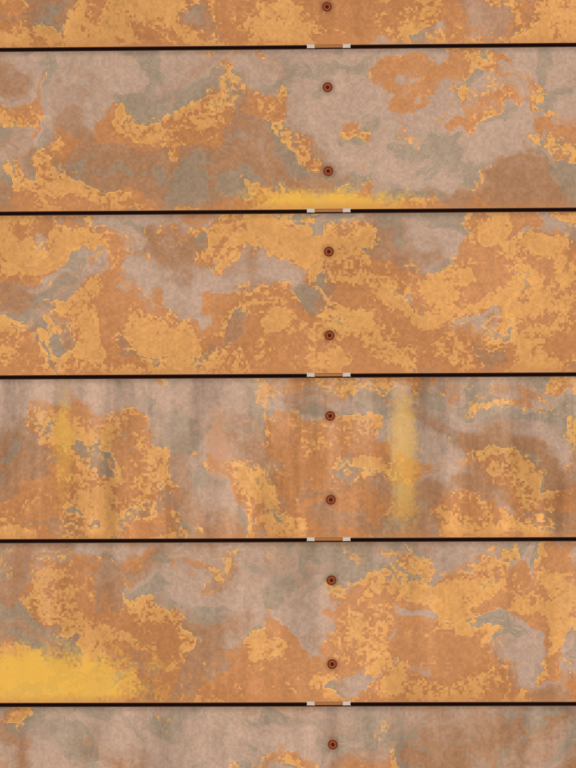
Write a Shadertoy shader that draws this texture.

```glsl
// Weathered rusty steel planks with dark seams, paired screws and metal clips.

const float PITCH = 0.2139;      // plank height, in canvas heights
const float FIRST_SEAM = 0.0827; // height of the lowest seam
const float SCREW_X = 0.428;

const vec3 BROWN  = vec3(0.69, 0.50, 0.36);
const vec3 GREY   = vec3(0.73, 0.60, 0.51);
const vec3 SLATE  = vec3(0.62, 0.54, 0.45);
const vec3 RUST   = vec3(0.77, 0.51, 0.31);
const vec3 AMBER  = vec3(0.89, 0.65, 0.37);
const vec3 GOLD   = vec3(0.94, 0.72, 0.30);
const vec3 PINK   = vec3(0.85, 0.62, 0.47);
const vec3 SHADOW = vec3(0.37, 0.25, 0.19);
const vec3 GAP    = vec3(0.10, 0.05, 0.04);
const vec3 METAL  = vec3(0.80, 0.75, 0.70);

float hash(vec2 p) {
    vec3 q = fract(vec3(p.xyx) * 0.1031);
    q += dot(q, q.yzx + 33.33);
    return fract((q.x + q.y) * q.z);
}

float noise(vec2 p) {
    vec2 i = floor(p), f = fract(p);
    f = f * f * (3.0 - 2.0 * f);
    return mix(mix(hash(i), hash(i + vec2(1, 0)), f.x),
               mix(hash(i + vec2(0, 1)), hash(i + vec2(1, 1)), f.x), f.y);
}

float fbm(vec2 p) {
    float sum = 0.0, amp = 0.5;
    for (int i = 0; i < 6; i++) {
        sum += amp * noise(p);
        p = mat2(1.6, 1.2, -1.2, 1.6) * p + 17.3;
        amp *= 0.54;
    }
    return sum / 1.06;
}

float boxMask(vec2 p, vec2 halfSize, float blur) {
    vec2 d = abs(p) - halfSize;
    return 1.0 - smoothstep(-blur, blur, max(d.x, d.y));
}

// Soft elliptical stain broken up by a grain value
float stain(vec2 p, vec2 size, float grain) {
    vec2 q = p / size;
    return smoothstep(0.15, 0.75, exp(-dot(q, q)) + (grain - 0.5) * 0.9);
}

// Rust patina: warmth widens the orange patches, streak adds vertical runs
vec3 patina(vec2 p, float seed, float warmth, float streak, float v) {
    vec2 q = p + seed * vec2(3.7, 5.3);
    vec2 warp = vec2(fbm(q * 9.0), fbm(q * 9.0 + 40.0)) - 0.5;
    float cloud = fbm(q * vec2(5.0, 9.0) + warp * 2.0);
    float patches = fbm(q * vec2(11.0, 17.0) + warp * 3.0 + 11.0);
    float flakes = fbm(q * vec2(26.0, 34.0) + warp * 4.0 + 70.0);
    float runs = fbm(q * vec2(45.0, 5.0) + 90.0);
    float speck = noise(q * 330.0) * 0.6 + noise(q * 170.0) * 0.4;

    float level = patches + warmth + (0.5 - v) * 0.16 + (speck - 0.5) * 0.06;
    vec3 col = mix(BROWN, GREY, smoothstep(0.38, 0.62, cloud - warmth * 0.4 + (v - 0.5) * 0.2));
    col = mix(col, SLATE, 0.75 * smoothstep(0.54, 0.62, flakes + (speck - 0.5) * 0.15));
    col = mix(col, RUST, 0.85 * smoothstep(0.49, 0.57, level));
    // bright crust along patch borders and on loose flakes
    float rim = exp(-pow((level - 0.54) / 0.025, 2.0));
    float crust = smoothstep(0.47, 0.60, flakes + warmth * 0.35 + (speck - 0.5) * 0.3);
    col = mix(col, AMBER, (0.35 * rim + 0.65 * smoothstep(0.48, 0.56, level)) * crust);
    // vertical water runs
    col *= 1.0 + streak * (runs - 0.5) * 0.5;
    col = mix(col, GREY, streak * 0.5 * smoothstep(0.50, 0.68, runs) * v);
    // fine pitting
    return col * (0.93 + 0.14 * speck) * (0.90 + 0.2 * cloud);
}

vec3 addScrew(vec3 col, vec2 p, float px) {
    float r = length(p);
    col *= 1.0 - 0.18 * smoothstep(0.014, 0.004, r);
    col = mix(col, vec3(0.61, 0.32, 0.19), smoothstep(px, -px, r - 0.0066));
    float ring = smoothstep(px, -px, abs(r - 0.0052) - 0.0007);
    col = mix(col, vec3(0.36, 0.17, 0.10), 0.75 * ring);
    return mix(col, vec3(0.30, 0.13, 0.08), smoothstep(px, -px, r - 0.0024));
}

void mainImage(out vec4 fragColor, in vec2 fragCoord) {
    float px = 1.0 / iResolution.y;
    vec2 p = fragCoord * px;
    // seams tilt a little more towards the top
    float y = p.y - (p.x - 0.375) * mix(0.002, 0.0087, (p.y - 0.083) / 0.855);
    float h = (y - FIRST_SEAM) / PITCH;
    float row = floor(h), v = h - row;
    float seamY = (h - floor(h + 0.5)) * PITCH;

    // plank character, from the bottom row upwards
    float warmths[6] = float[6](-0.06, 0.02, -0.01, 0.10, -0.06, 0.09);
    float streaks[6] = float[6](0.6, 0.45, 0.8, 0.05, 0.15, 0.2);
    int k = clamp(int(row) + 1, 0, 5);
    vec3 col = patina(p, row + 4.0, warmths[k], streaks[k], v);

    // golden stains and pale runs
    float grain = fbm(p * vec2(70.0, 60.0)) * 0.7 + noise(p * 300.0) * 0.3;
    float low = row == 3.0 ? stain(p - vec2(0.43, 0.728), vec2(0.12, 0.026), grain) : 0.0;
    low += row == 0.0 ? stain(p - vec2(0.04, 0.112), vec2(0.15, 0.045), grain) : 0.0;
    float runs = 0.0, pale = 0.0;
    if (row == 1.0) {
        runs = stain(p - vec2(0.525, 0.40), vec2(0.020, 0.10), grain)
             + 0.8 * stain(p - vec2(0.083, 0.42), vec2(0.013, 0.07), grain);
        pale = stain(p - vec2(0.283, 0.42), vec2(0.014, 0.05), grain);
    }
    col = mix(col, GOLD, min(0.8 * low + 0.45 * runs, 0.9));
    col = mix(col, PINK, 0.6 * pale);

    // plank edges: rusty lower lip, shaded upper edge
    col = mix(col, RUST, 0.45 * smoothstep(0.016, 0.003, v * PITCH));
    col *= 1.0 - 0.16 * smoothstep(0.012, 0.002, (1.0 - v) * PITCH);

    // two screws per plank, a quarter of its height from each edge
    float screwY = (abs(v - 0.5) - 0.255) * PITCH;
    col = addScrew(col, vec2(p.x - SCREW_X - (0.7 - p.y) * 0.008, screwY), px);

    // seam with clips: rusty bridge between two bright tabs
    float edge = abs(seamY);
    col = mix(col, SHADOW, smoothstep(px, -px, edge - 0.0028));
    col = mix(col, GAP, smoothstep(px, -px, edge - 0.0019));
    vec2 clip = vec2(p.x - SCREW_X, seamY - 0.0012);
    col = mix(col, RUST * 0.85, boxMask(clip, vec2(0.022, 0.0022), px));
    clip.x = abs(clip.x) - 0.0235;
    col = mix(col, METAL, boxMask(clip, vec2(0.0050, 0.0026), px));

    fragColor = vec4(clamp(col, 0.0, 1.0), 1.0);
}
```
